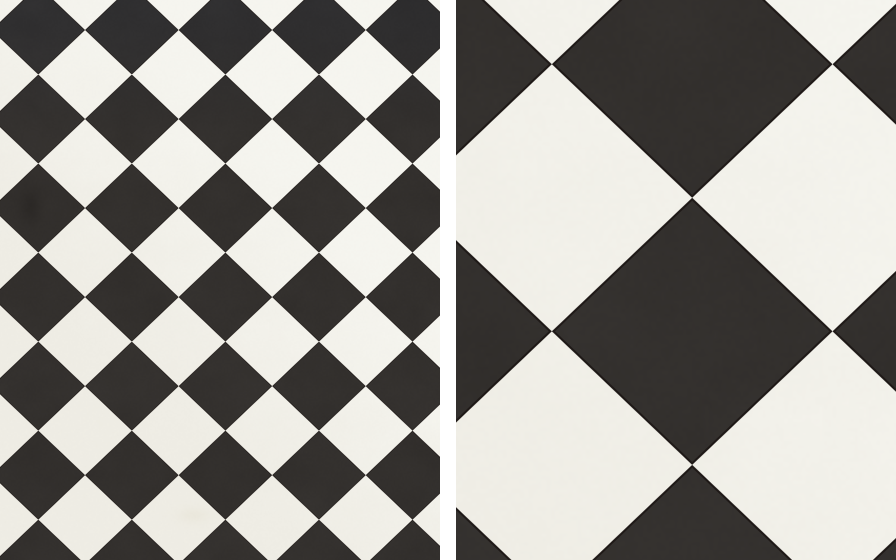
Left, the full canvas; right, a detail of the centre.
A WebGL 2 fragment shader for this pattern:

```glsl
#version 300 es
precision highp float;
// Draws a harlequin floor of dark and ivory diamonds with fine dark joints and faint wear.

uniform vec2 u_resolution;
out vec4 fragColor;

const vec2 REPEATS = vec2(4.703, 6.290);       // diamonds across and down
const vec2 FIRST_CENTER = vec2(0.0870, 0.9464); // centre of a dark diamond
const float JOINT_WIDTH = 0.0016;              // fraction of canvas width

const vec3 CHARCOAL = vec3(0.200, 0.188, 0.178);
const vec3 COOL_BLACK = vec3(0.185, 0.182, 0.187);
const vec3 JOINT = vec3(0.120, 0.098, 0.090);
const vec3 IVORY = vec3(0.962, 0.960, 0.937);
const vec3 CREAM = vec3(0.934, 0.926, 0.894);

float hash(vec2 p) {
    vec3 q = fract(vec3(p.xyx) * 0.1031);
    q += dot(q, q.yzx + 33.33);
    return fract((q.x + q.y) * q.z);
}

float noise(vec2 p) {
    vec2 cell = floor(p);
    vec2 f = fract(p);
    f = f * f * (3.0 - 2.0 * f);
    float low = mix(hash(cell), hash(cell + vec2(1, 0)), f.x);
    float high = mix(hash(cell + vec2(0, 1)), hash(cell + vec2(1, 1)), f.x);
    return mix(low, high, f.y);
}

float clouds(vec2 p) {
    float sum = 0.0;
    float weight = 0.5;
    for (int i = 0; i < 4; i++) {
        sum += weight * noise(p);
        p = p * 2.03 + 17.0;
        weight *= 0.5;
    }
    return sum;
}

// Distance to the diamond edge in pixels, negative inside.
float diamondDistance(vec2 uv, vec2 repeats, vec2 center, vec2 resolution) {
    vec2 local = abs(fract((uv - center) * repeats + 0.5) - 0.5);
    return (local.x + local.y - 0.5) / length(repeats / resolution);
}

// Soft elliptical blemish, 1 at its centre.
float smudge(vec2 uv, vec2 center, vec2 radius) {
    vec2 d = (uv - center) / radius;
    return exp(-dot(d, d));
}

vec3 darkTile(vec2 uv, vec2 tile, float mottling) {
    vec3 color = mix(CHARCOAL, COOL_BLACK, smoothstep(0.72, 1.0, uv.y));
    color += 0.008 * (hash(tile) - 0.5) + 0.022 * (mottling - 0.47);
    return color - 0.025 * smudge(uv, vec2(0.07, 0.63), vec2(0.022, 0.03));
}

vec3 lightTile(vec2 uv, float mottling) {
    float light = 0.45 * uv.x + 0.55 * uv.y + 0.12 * (mottling - 0.47);
    vec3 color = mix(CREAM, IVORY, smoothstep(0.25, 0.75, light));
    float stain = smudge(uv, vec2(0.44, 0.08), vec2(0.035, 0.014));
    return color - vec3(0.015, 0.018, 0.030) * stain;
}

void main() {
    vec2 uv = gl_FragCoord.xy / u_resolution;
    vec2 tile = floor((uv - FIRST_CENTER) * REPEATS + 0.5) + 40.0;
    float mottling = clouds(uv * vec2(14.0, 20.0));
    float edge = diamondDistance(uv, REPEATS, FIRST_CENTER, u_resolution);
    float joint = JOINT_WIDTH * u_resolution.x;

    // Fill the diamond, with the joint just inside its edge.
    float inside = smoothstep(-0.7, 0.7, -edge);
    float rim = smoothstep(-joint - 0.7, -joint + 0.7, edge);
    vec3 dark = mix(darkTile(uv, tile, mottling), JOINT, rim);
    vec3 color = mix(lightTile(uv, mottling), dark, inside);

    // Fine paper grain.
    float grain = noise(uv * vec2(300.0, 382.0)) - 0.5;
    fragColor = vec4(color + 0.006 * grain, 1.0);
}
```
